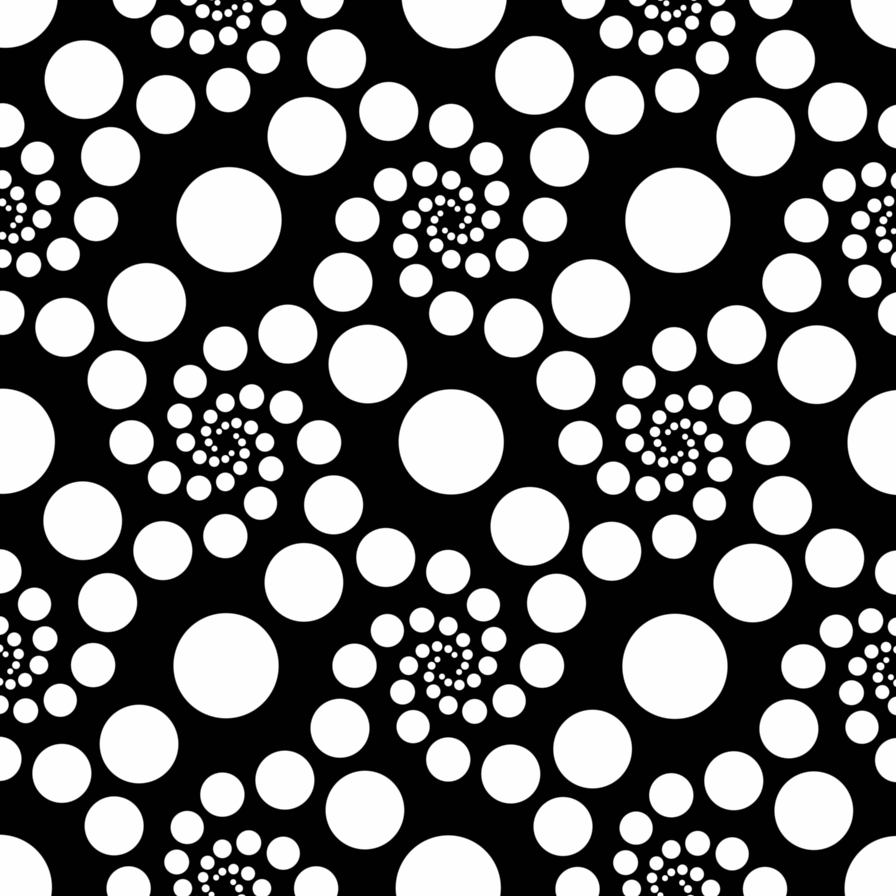
A WebGL 1 fragment shader for this pattern:

```glsl
precision highp float;

uniform vec2 u_resolution;

// Offset from the closest site of a slightly skewed lattice, and its index
vec2 nearestSite(vec2 p, out vec2 id) {
  id = floor(vec2(p.x - 0.0066 * p.y, p.y + 0.0014 * p.x) / vec2(0.501, 0.4978) + 0.5);
  return p - mat2(0.501, -0.0007, 0.0033, 0.4978) * id;
}

// Distance to the closest of four discs, one per arm, k steps along the spiral
float ring(vec2 p, float k, float spin, out float arm) {
  float radius = 0.248 * pow(0.75, k);
  float angle = atan(p.y, p.x) - spin * radians(30.0) * k;
  arm = floor(angle / radians(90.0) + 0.5);
  angle -= arm * radians(90.0);
  arm = mod(arm, 4.0);
  return length(length(p) * vec2(cos(angle), sin(angle)) - vec2(radius, 0.0)) - 0.236 * radius;
}

// Shrinking discs winding into the centre
float spiral(vec2 p, float spin) {
  float d = 1.0;
  float arm;
  for (int k = 2; k <= 10; k++) {
    d = min(d, ring(p, float(k), spin, arm));
  }
  return d;
}

float hub(vec2 p) {
  vec2 id;
  return length(nearestSite(p, id)) - 0.0587;
}

void main() {
  float pixel = 1.0 / min(u_resolution.x, u_resolution.y);
  vec2 p = gl_FragCoord.xy * pixel - vec2(-0.0007, 0.2577);

  // Two interleaved lattices of spirals with opposite spin
  vec2 idA, idB;
  vec2 a = nearestSite(p, idA);
  vec2 b = nearestSite(p - vec2(0.2522, 0.2486), idB);
  float d = min(spiral(a, -1.0), spiral(b, 1.0));

  // Outer discs are shared: each belongs to just one of its two spirals
  float arm;
  float outer = ring(a, 1.0, -1.0, arm);
  if (abs(arm - mod(idA.x + idA.y, 2.0)) > 0.5) d = min(d, outer);
  outer = ring(b, 1.0, 1.0, arm);
  if (mod(idB.x + idB.y, 2.0) > 0.5 && abs(arm - 1.5) < 1.0) d = min(d, outer);

  // Large discs between the spirals
  d = min(d, min(hub(p + vec2(0.248, 0.0)), hub(p + vec2(0.0, 0.248))));

  float ink = 1.0 - smoothstep(-pixel, pixel, d);
  gl_FragColor = vec4(vec3(mix(0.005, 0.995, ink)), 1.0);
}
```
